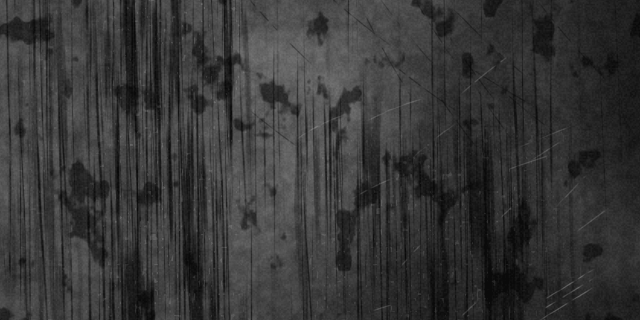
Write a WebGL 1 fragment shader that draws this texture.

```glsl
precision highp float;
uniform vec2 u_resolution;

float hash(vec2 p) {
  vec3 q = fract(p.xyx * 0.1031);
  q += dot(q, q.yzx + 33.33);
  return fract((q.x + q.y) * q.z);
}

float noise(vec2 p) {
  vec2 cell = floor(p), f = fract(p);
  f = f * f * (3.0 - 2.0 * f);
  float low = mix(hash(cell), hash(cell + vec2(1.0, 0.0)), f.x);
  float high = mix(hash(cell + vec2(0.0, 1.0)), hash(cell + 1.0), f.x);
  return mix(low, high, f.y);
}

float fbm(vec2 p) {
  float sum = 0.0, weight = 0.533;
  for (int i = 0; i < 4; i++) {
    sum += weight * noise(p);
    p = p * 2.03 + 17.3;
    weight *= 0.5;
  }
  return sum;
}

float band(float start, float end, float soft, float x) {
  return smoothstep(start - soft, start + soft, x)
       * (1.0 - smoothstep(end - soft, end + soft, x));
}

float glow(vec2 p, vec2 center, vec2 radius) {
  vec2 d = (p - center) / radius;
  return exp(-dot(d, d));
}

// Broad light and shade of the wall
float wallTone(vec2 p) {
  float shade = smoothstep(0.95, 1.5, p.x + 0.35 * (0.5 - p.y));
  float tone = mix(0.305, 0.195, shade);
  tone += 0.055 * glow(p, vec2(0.96, 0.78), vec2(0.24, 0.35));
  tone -= 0.045 * (1.0 - smoothstep(0.0, 0.3, p.y));
  tone -= 0.09 * smoothstep(1.75, 2.0, p.x) * smoothstep(0.1, 0.7, p.y);
  return tone;
}

// How strongly each area is scraped
float wearDensity(vec2 p) {
  float left = 0.85 * band(0.29, 0.77, 0.07, p.x);
  float right = 0.72 * band(0.95, 1.75, 0.13, p.x) * (1.0 - smoothstep(0.4, 0.8, p.y));
  float edge = 0.45 * band(0.06, 0.22, 0.04, p.x);
  return 0.14 + max(max(left, right), edge);
}

// One streak per column, tapered at both ends
float streak(vec2 p, float columns, float seed, float density, float px) {
  float x = p.x * columns;
  float id = floor(x);
  vec2 key = vec2(id, seed);
  float center = mix(0.3, 0.7, hash(key));
  float middle = hash(key + 31.7);
  float reach = mix(0.12, 0.65, hash(key + 57.1));
  float taper = smoothstep(0.0, 0.3, reach - abs(p.y - middle));
  float size = hash(key + 83.9);
  float halfWidth = mix(0.0005, 0.0042, size * size) * taper;
  float line = smoothstep(-px, px, halfWidth - abs(fract(x) - center) / columns);
  float rank = hash(key + 11.3);
  float present = smoothstep(rank - 0.05, rank + 0.15, density);
  float broken = mix(0.5, 1.0, noise(vec2(id * 7.0 + seed, p.y * 28.0)));
  return line * taper * present * broken;
}

// Thin bent scratch
float scratch(vec2 p, vec2 center, float angle, float reach, float bend, float px) {
  vec2 d = p - center;
  float c = cos(angle), s = sin(angle);
  vec2 q = vec2(c * d.x + s * d.y, c * d.y - s * d.x);
  float line = 1.0 - smoothstep(0.0, 1.3 * px, abs(q.y - bend * q.x * q.x));
  float ends = 1.0 - smoothstep(0.6 * reach, reach, abs(q.x));
  return line * ends * smoothstep(0.2, 0.6, noise(q * 50.0 + center * 90.0));
}

void main() {
  vec2 p = gl_FragCoord.xy / u_resolution.y;
  float px = 1.0 / u_resolution.y;
  float density = wearDensity(p + 0.12 * (fbm(p * 5.0) - 0.5));

  // Plaster mottling
  float tone = wallTone(p);
  tone *= 1.0 + 0.55 * (fbm(p * 5.0 + 4.0) - 0.5) + 0.4 * (fbm(p * 38.0) - 0.5);

  // Stains and chipped paint
  float chip = glow(p, vec2(1.01, 0.5), vec2(0.05, 0.13));
  float stain = smoothstep(0.62, 0.72, fbm(p * vec2(13.0, 10.0) + 8.0) + 0.16 * chip);
  tone *= 1.0 - 0.5 * stain;

  // Vertical scraping
  float smear = smoothstep(0.48, 0.75, fbm(vec2(p.x * 48.0 + p.y, p.y * 2.5)));
  tone *= 1.0 - 0.6 * smear * density;
  for (int i = 0; i < 5; i++) {
    float layer = float(i);
    vec2 q = p;
    q.x += (0.045 - 0.011 * layer) * p.y + 0.006 * noise(vec2(layer, p.y * 3.0));
    tone *= 1.0 - 0.72 * streak(q, 16.0 + 13.0 * layer, 5.0 + 9.0 * layer, density, px);
  }

  // Pale and dark scratches
  for (int i = 0; i < 14; i++) {
    float n = float(i);
    float a = hash(vec2(n, 3.0)), b = hash(vec2(n, 19.0)), c = hash(vec2(n, 41.0));
    vec2 palePlace = vec2(mix(0.95, 1.9, a), 0.9 * b);
    tone += 0.12 * scratch(p, palePlace, 0.1 + 0.75 * c, 0.03 + 0.1 * b, a - 0.9, px);
    vec2 darkPlace = vec2(mix(0.8, 1.95, b), mix(0.45, 1.0, c));
    tone *= 1.0 - 0.3 * scratch(p, darkPlace, -0.5 - 0.6 * a, 0.06 + 0.18 * c, 0.2, px);
  }
  for (int i = 0; i < 3; i++) {
    vec2 place = vec2(1.77, 0.05 + 0.028 * float(i));
    tone += 0.2 * scratch(p, place, 0.55, 0.11, 0.0, px);
  }

  // Flecks and fine grain
  tone += 0.09 * smoothstep(0.84, 0.95, noise(p * vec2(130.0, 75.0))) * density;
  tone += 0.055 * (noise(p * 210.0) - 0.5);
  gl_FragColor = vec4(vec3(clamp(tone, 0.04, 0.5)), 1.0);
}
```
